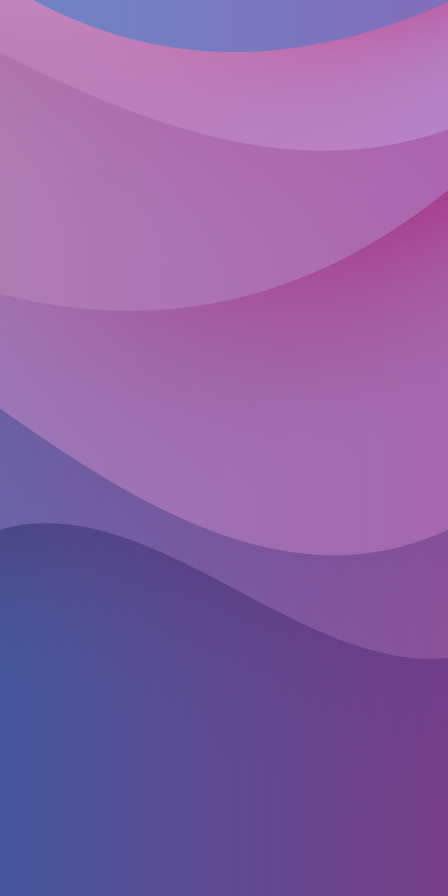
A WebGL 1 fragment shader for this background:

```glsl
precision highp float;
// Layered flowing waves: blue top, pink and mauve folds, indigo base.

uniform vec2 u_resolution;

// Edge heights of each wave at x = 0, 1/3, 2/3 and 1 (canvas heights, y up)
const vec4 CREST_EDGE  = vec4(1.0221, 0.9518, 0.9473, 0.9974);
const vec4 ROSE_EDGE   = vec4(0.9414, 0.8685, 0.8327, 0.8555);
const vec4 MAUVE_EDGE  = vec4(0.6719, 0.6536, 0.6888, 0.7878);
const vec4 VIOLET_EDGE = vec4(0.5443, 0.4388, 0.3828, 0.4089);
const vec4 INDIGO_EDGE = vec4(0.4089, 0.3893, 0.3060, 0.2656);

// Depth below each edge over which its tint fades into the body colour
const float CREST_FADE  = 0.13;
const float ROSE_FADE   = 0.18;
const float MAUVE_FADE  = 0.24;
const float VIOLET_FADE = 0.15;
const float INDIGO_FADE = 0.22;

// Colours: left and right, at the edge and in the body
const vec3 SKY_LEFT  = vec3(0.43, 0.52, 0.77);
const vec3 SKY_RIGHT = vec3(0.51, 0.43, 0.73);

const vec3 CREST_EDGE_LEFT  = vec3(0.76, 0.53, 0.74);
const vec3 CREST_EDGE_RIGHT = vec3(0.73, 0.39, 0.66);
const vec3 CREST_BODY_LEFT  = vec3(0.74, 0.49, 0.71);
const vec3 CREST_BODY_RIGHT = vec3(0.71, 0.51, 0.78);

const vec3 ROSE_EDGE_LEFT  = vec3(0.69, 0.45, 0.67);
const vec3 ROSE_EDGE_RIGHT = vec3(0.67, 0.39, 0.69);
const vec3 ROSE_BODY_LEFT  = vec3(0.68, 0.49, 0.70);
const vec3 ROSE_BODY_RIGHT = vec3(0.67, 0.40, 0.69);

const vec3 MAUVE_EDGE_LEFT  = vec3(0.63, 0.44, 0.69);
const vec3 MAUVE_EDGE_RIGHT = vec3(0.66, 0.25, 0.55);
const vec3 MAUVE_BODY_LEFT  = vec3(0.60, 0.47, 0.72);
const vec3 MAUVE_BODY_RIGHT = vec3(0.65, 0.40, 0.68);

const vec3 VIOLET_EDGE_LEFT  = vec3(0.42, 0.37, 0.64);
const vec3 VIOLET_EDGE_RIGHT = vec3(0.52, 0.31, 0.60);
const vec3 VIOLET_BODY_LEFT  = vec3(0.42, 0.39, 0.66);
const vec3 VIOLET_BODY_RIGHT = vec3(0.54, 0.32, 0.60);

const vec3 INDIGO_EDGE_LEFT  = vec3(0.29, 0.28, 0.53);
const vec3 INDIGO_EDGE_RIGHT = vec3(0.44, 0.24, 0.54);
const vec3 INDIGO_BODY_LEFT  = vec3(0.27, 0.34, 0.61);
const vec3 INDIGO_BODY_RIGHT = vec3(0.46, 0.24, 0.53);

// Cubic through four evenly spaced heights
float waveHeight(vec4 heights, float x) {
  float a = 3.0 * x;
  float b = a - 1.0;
  float c = a - 2.0;
  float d = a - 3.0;
  vec4 weights = vec4(-b * c * d / 6.0, a * c * d / 2.0,
                      -a * b * d / 2.0, a * b * c / 6.0);
  return dot(heights, weights);
}

// Paints everything below one wave edge, with an antialiased border
vec3 paintWave(vec3 below, vec2 uv, vec4 heights, float fade,
               vec3 edgeLeft, vec3 edgeRight, vec3 bodyLeft, vec3 bodyRight) {
  float height = waveHeight(heights, uv.x);
  float nextHeight = waveHeight(heights, uv.x + 1.0 / u_resolution.x);
  float slope = (nextHeight - height) * u_resolution.y;
  float depth = height - uv.y;
  float coverage = clamp(0.5 + depth * u_resolution.y / length(vec2(1.0, slope)), 0.0, 1.0);

  vec3 edge = mix(edgeLeft, edgeRight, uv.x);
  vec3 body = mix(bodyLeft, bodyRight, uv.x);
  float settle = clamp(depth / fade, 0.0, 1.0);
  settle *= 2.0 - settle;
  return mix(below, mix(edge, body, settle), coverage);
}

void main() {
  vec2 uv = gl_FragCoord.xy / u_resolution;

  // Back to front
  vec3 color = mix(SKY_LEFT, SKY_RIGHT, uv.x);
  color = paintWave(color, uv, CREST_EDGE, CREST_FADE, CREST_EDGE_LEFT,
                    CREST_EDGE_RIGHT, CREST_BODY_LEFT, CREST_BODY_RIGHT);
  color = paintWave(color, uv, ROSE_EDGE, ROSE_FADE, ROSE_EDGE_LEFT,
                    ROSE_EDGE_RIGHT, ROSE_BODY_LEFT, ROSE_BODY_RIGHT);
  color = paintWave(color, uv, MAUVE_EDGE, MAUVE_FADE, MAUVE_EDGE_LEFT,
                    MAUVE_EDGE_RIGHT, MAUVE_BODY_LEFT, MAUVE_BODY_RIGHT);
  color = paintWave(color, uv, VIOLET_EDGE, VIOLET_FADE, VIOLET_EDGE_LEFT,
                    VIOLET_EDGE_RIGHT, VIOLET_BODY_LEFT, VIOLET_BODY_RIGHT);
  color = paintWave(color, uv, INDIGO_EDGE, INDIGO_FADE, INDIGO_EDGE_LEFT,
                    INDIGO_EDGE_RIGHT, INDIGO_BODY_LEFT, INDIGO_BODY_RIGHT);

  gl_FragColor = vec4(color, 1.0);
}
```
